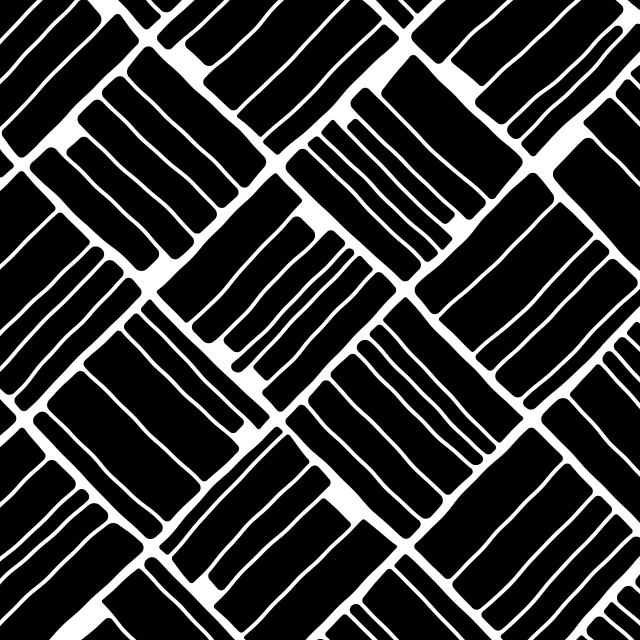
Give the GLSL for this pattern, as a Shadertoy shader.

```glsl
const float REPEAT = 0.398;                 // distance between alike blocks, in canvas heights
const vec2 BLOCK_CENTRE = vec2(0.234, 0.742);
const float BORDER = 0.045;                 // gap between blocks, in block sides
const float GAP = 0.022;                    // gap between bars, in block sides
const vec3 INK = vec3(0.0);
const vec3 PAPER = vec3(1.0);

float hash(vec2 cell, float salt) {
    vec2 p = cell + salt * vec2(17.31, 9.73);
    vec3 a = fract(p.xyx * vec3(0.1031, 0.1030, 0.0973));
    a += dot(a, a.yzx + 33.33);
    return fract((a.x + a.y) * a.z);
}

float layeredSines(float t, float phase) {
    return 0.6 * sin(5.0 * t + phase)
         + 0.28 * sin(11.0 * t + 2.3 * phase)
         + 0.12 * sin(27.0 * t + 4.1 * phase);
}

float roundedBox(vec2 p, vec2 halfSize, float radius) {
    vec2 d = abs(p) - halfSize + radius;
    return length(max(d, 0.0)) + min(max(d.x, d.y), 0.0) - radius;
}

// Mostly slim bars with an occasional broad one
float barWeight(vec2 cell, float index) {
    float h = hash(cell, 1.0 + index);
    return 0.5 + 1.4 * h * h;
}

// Hand-cut line between two bars: slightly tilted and wavy
float divider(vec2 cell, float index, float base, float along) {
    float tilt = 0.04 * (hash(cell, 20.0 + index) - 0.5);
    float phase = 6.283 * hash(cell, 30.0 + index);
    return base + tilt * along + 0.006 * layeredSines(along, phase);
}

// How far a bar end stops short of the block edge
float endCut(vec2 cell, float salt) {
    return 0.01 * hash(cell, salt) + 0.08 * step(0.87, hash(cell, salt + 10.0));
}

float barDistance(vec2 p, vec2 cell, float index, float low, float high) {
    float bottom = divider(cell, index, low, p.x);
    float top = divider(cell, index + 1.0, high, p.x);
    float left = -0.5 + 0.5 * BORDER + endCut(cell, 40.0 + index);
    float right = 0.5 - 0.5 * BORDER - endCut(cell, 60.0 + index);
    vec2 halfSize = 0.5 * vec2(right - left, top - bottom - GAP);
    vec2 q = p - 0.5 * vec2(left + right, bottom + top);
    q.x += 0.2 * (hash(cell, 80.0 + index) - 0.5) * q.y;
    float radius = min(mix(0.012, 0.045, hash(cell, 90.0 + index)), halfSize.y);
    return roundedBox(q, halfSize, radius);
}

// Union of five or six bars stacked across one block
float blockDistance(vec2 p, vec2 cell) {
    float count = 5.0 + step(0.65, hash(cell, 0.0));
    float total = 0.0;
    for (float i = 0.0; i < count; i++) total += barWeight(cell, i);

    float span = 1.0 - BORDER + GAP;
    float low = -0.5 * span;
    float d = 1.0;
    for (float i = 0.0; i < count; i++) {
        float high = low + span * barWeight(cell, i) / total;
        d = min(d, barDistance(p, cell, i, low, high));
        low = high;
    }
    return d;
}

void mainImage(out vec4 fragColor, in vec2 fragCoord) {
    vec2 uv = fragCoord / iResolution.y - BLOCK_CENTRE;

    // Diagonal grid with a gentle shared warp
    vec2 grid = vec2(uv.x + uv.y, uv.x - uv.y) / REPEAT + 0.5;
    grid += 0.012 * vec2(layeredSines(grid.y, 1.0), layeredSines(grid.x, 3.7));

    // Bars turn by a quarter on alternate blocks
    vec2 cell = floor(grid);
    vec2 p = grid - cell - 0.5;
    if (mod(cell.x + cell.y, 2.0) < 0.5) p = p.yx;

    float pixel = sqrt(2.0) / (REPEAT * iResolution.y);
    float paper = clamp(0.5 + blockDistance(p, cell) / pixel, 0.0, 1.0);
    fragColor = vec4(mix(INK, PAPER, paper), 1.0);
}
```
